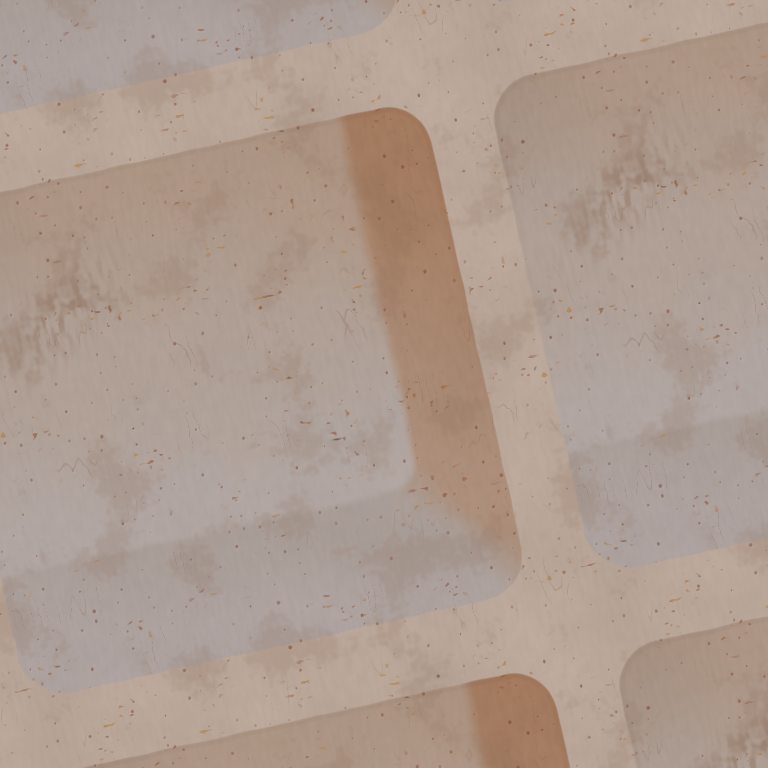
Write a WebGL 2 fragment shader that draws this texture.

```glsl
#version 300 es
precision highp float;
uniform vec2 u_resolution;
out vec4 outColor;

#define TILE 0.755                 // repeat length, canvas units
#define TILT 0.218                 // rotation of the grid, radians
#define CENTRE vec2(0.293, 0.479)  // centre of one recess
#define HALF_SIZE vec2(0.443, 0.433) // recess half size, tile units
#define CORNER 0.078               // recess corner radius
#define FLOOR_CORNER vec2(0.298, -0.218) // where both walls meet the floor
#define PIT_CELLS 38.0
#define PIT_SHARE 0.30
#define WEAR 0.8

const vec3 FRAME = vec3(0.725, 0.652, 0.598);
const vec3 FLOOR_WARM = vec3(0.675, 0.582, 0.515);
const vec3 FLOOR_MID = vec3(0.688, 0.625, 0.585);
const vec3 FLOOR_COOL = vec3(0.690, 0.648, 0.632);
const vec3 SIDE_DEEP = vec3(0.635, 0.475, 0.365);
const vec3 SIDE_PALE = vec3(0.670, 0.555, 0.475);
const vec3 SILL = vec3(0.660, 0.612, 0.588);
const vec3 SILL_COOL = vec3(0.678, 0.635, 0.622);
const vec3 STAIN = vec3(0.50, 0.36, 0.27);
const vec3 OCHRE = vec3(0.70, 0.47, 0.22);
const vec3 RUST = vec3(0.52, 0.27, 0.17);

vec2 hash2(vec2 p) {
  vec3 q = fract(p.xyx * vec3(0.1031, 0.1030, 0.0973));
  q += dot(q, q.yzx + 33.33);
  return fract((q.xx + q.yz) * q.zy);
}

float corner(vec2 cell, vec2 offset, vec2 period) {
  float a = 6.2832 * hash2(mod(cell, period) + period.yx).x;
  return dot(vec2(cos(a), sin(a)), offset);
}

// Gradient noise that wraps once per tile
float noise(vec2 t, vec2 period) {
  vec2 p = t * period, i = floor(p), f = p - i, e = vec2(1, 0);
  vec2 w = f * f * f * (f * (f * 6.0 - 15.0) + 10.0);
  return mix(mix(corner(i, f, period), corner(i + e, f - e, period), w.x),
             mix(corner(i + e.yx, f - e.yx, period), corner(i + 1.0, f - 1.0, period), w.x), w.y);
}

float roundBox(vec2 p, vec2 halfSize, float r) {
  vec2 q = abs(p) - halfSize + r;
  return length(max(q, 0.0)) + min(max(q.x, q.y), 0.0) - r;
}

// Floor, right wall and lower wall of a recess
vec3 recessColor(vec2 p, float cloud) {
  float height = p.y + 0.12 * cloud;
  vec3 base = mix(FLOOR_COOL, FLOOR_MID, smoothstep(-0.18, 0.08, height));
  base = mix(base, FLOOR_WARM, smoothstep(0.08, 0.45, height + 0.12 * p.x));
  base -= 0.025 * smoothstep(0.26, 0.0, length(p - vec2(-0.42, 0.38)));

  vec2 q = (p - FLOOR_CORNER) * vec2(1, -1);
  vec3 side = mix(SIDE_PALE, SIDE_DEEP, smoothstep(-0.25, 0.5, p.y + 0.7 * (q.x - 0.07)));
  vec3 sill = mix(SILL, SILL_COOL, smoothstep(0.0, 0.2, q.y - 0.15 * p.x));
  float facing = q.x / 0.147 - q.y / 0.215;
  vec3 wall = mix(sill, side, smoothstep(-0.30, 0.42, facing + 0.3 * cloud));

  vec2 k = q + 0.045;
  float edge = length(max(k, 0.0)) + min(max(k.x, k.y), 0.0) - 0.045;
  float blur = mix(0.008, 0.016, smoothstep(-0.3, 0.3, p.y));
  base = mix(base, SIDE_PALE, 0.22 * smoothstep(-0.09, 0.0, q.x) * smoothstep(-0.1, 0.3, p.y));
  return mix(base, wall, smoothstep(-blur, blur, edge + 0.008 * cloud));
}

// Small holes with a lit lower rim: x is shadow, y is rim
vec2 pits(vec2 t, float aa) {
  vec2 g = t * PIT_CELLS, id = floor(g);
  vec2 rnd = hash2(mod(id, PIT_CELLS) + 7.0), size = hash2(mod(id, PIT_CELLS) + 91.0);
  vec2 d = g - id - mix(vec2(0.25), vec2(0.75), rnd);
  float r = mix(0.045, 0.125, size.x * size.x), w = aa * PIT_CELLS;
  float present = step(size.y, PIT_SHARE);
  d.x *= 1.0 + 0.5 * rnd.y;
  float hole = smoothstep(w, -w, length(d) - r);
  float rim = smoothstep(w, -w, length(d + vec2(-0.04, 0.07)) - r) * (1.0 - hole);
  return present * vec2(hole * mix(0.35, 0.9, rnd.x), rim);
}

void main() {
  vec2 uv = gl_FragCoord.xy / u_resolution.y;
  float aa = 1.0 / (u_resolution.y * TILE), c = cos(TILT), s = sin(TILT);
  vec2 t = mat2(c, -s, s, c) * (uv - CENTRE) / TILE + 0.5;
  vec2 p = fract(t) - 0.5;
  float cloud = noise(t, vec2(5)) + 0.5 * noise(t, vec2(11));
  float fine = noise(t, vec2(47)) + 0.6 * noise(t, vec2(101));

  // Frame and recess
  float d = roundBox(p, HALF_SIZE, CORNER) + 0.0025 * noise(t, vec2(19));
  vec3 color = mix(recessColor(p, cloud), FRAME + 0.02 * cloud, smoothstep(-aa, aa, d - 0.001));
  color -= 0.018 * smoothstep(0.007, 0.0, abs(d + 0.004)) * smoothstep(-0.1, 0.4, p.y);

  // Plaster grain and brushed streaks
  color += 0.010 * fine + 0.012 * noise(t, vec2(130, 28)) + 0.012 * cloud;

  // Stains, hairline scratches and flakes
  float patches = smoothstep(0.08, 0.45, noise(t, vec2(9)) + 0.35 * fine);
  vec2 m = mat2(0.8, -0.6, 0.6, 0.8) * (p - vec2(-0.25, 0.20));
  float smudge = exp(-dot(m * m, vec2(70, 420))) * smoothstep(-0.25, 0.45, noise(t, vec2(95, 24)) + 0.4 * fine);
  color = mix(color, STAIN, WEAR * (0.20 * patches + 0.42 * smudge));
  float hair = smoothstep(0.035, 0.0, abs(noise(t + 0.004 * fine, vec2(42, 9))));
  hair *= smoothstep(0.18, 0.45, noise(t + 0.37, vec2(13)));
  color = mix(color, STAIN, 0.28 * WEAR * hair);
  float flakes = smoothstep(0.30, 0.48, noise(t, vec2(75, 110)));
  flakes *= smoothstep(0.12, 0.36, noise(t + 0.61, vec2(12)));
  color = mix(color, mix(RUST, OCHRE, smoothstep(-0.2, 0.2, noise(t, vec2(23)))), 0.65 * WEAR * flakes);
  vec2 nick = (p - vec2(0.173, -0.108)) * vec2(75, 260);
  color = mix(color, STAIN * 0.75, 0.7 * smoothstep(1.0, 0.5, length(nick) + 1.2 * fine));

  // Pits
  vec2 pit = pits(t, aa);
  color = mix(color, RUST * 0.9, 0.8 * WEAR * pit.x) + 0.03 * pit.y;
  outColor = vec4(color, 1.0);
}
```
